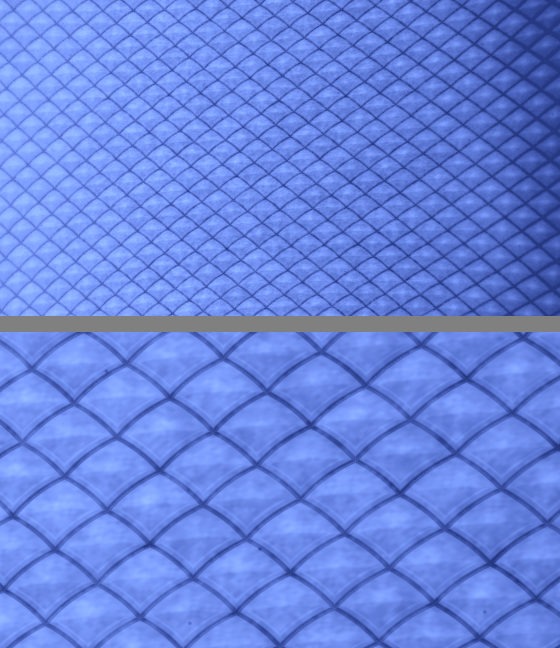
Top: the whole. Bottom: its middle third, enlarged.
Give the GLSL for this texture, as a WebGL 2 fragment shader.

```glsl
#version 300 es
precision highp float;
// A quilted blue sheet: a slightly curved diagonal lattice of pillow-like cells.
// A smooth warp bends the lattice; seams, facets and smudges shade each cell,
// and light falls off from left to right while focus softens toward both sides.

uniform vec2 u_resolution;
out vec4 outColor;

const vec3 SHADE_BLUE = vec3(0.19, 0.27, 0.58);
const vec3 LIGHT_SPAN = vec3(0.37, 0.43, 0.50);
const vec2 CELL_SPACING = vec2(0.070, 0.058); // distance between parallel seams

float hash(vec2 p) {
    vec3 q = fract(vec3(p.xyx) * 0.1031);
    q += dot(q, q.yzx + 33.33);
    return fract((q.x + q.y) * q.z);
}

float valueNoise(vec2 p) {
    vec2 cell = floor(p);
    vec2 f = fract(p);
    f = f * f * (3.0 - 2.0 * f);
    float low = mix(hash(cell), hash(cell + vec2(1, 0)), f.x);
    float high = mix(hash(cell + vec2(0, 1)), hash(cell + vec2(1, 1)), f.x);
    return mix(low, high, f.y);
}

// Canvas position to lattice: first axis runs up-right, second runs down-right.
vec2 curvedLattice(vec2 p) {
    vec2 slopeX = vec2(9.01, 10.47) - vec2(0.75, 0.95) * p.x;
    vec2 slopeY = vec2(11.63, -14.36) + vec2(-0.72, 0.58) * p.x
                + vec2(-1.5, 2.4) * p.x * p.x;
    return slopeX * p.x + slopeY * p.y + vec2(-0.075, 0.62);
}

// Bow every seam upward between its two crossings.
vec2 bowSeams(vec2 lattice, float amount) {
    vec2 f = fract(lattice);
    vec2 arc = 4.0 * f * (1.0 - f);
    return lattice + amount * vec2(-0.6 * arc.y, arc.x);
}

float stroke(float dist, float halfWidth, float softness) {
    return 1.0 - smoothstep(halfWidth - softness, halfWidth + softness, dist);
}

// Four sloping faces meeting at the cell centre, lit from the upper left.
float facetLight(vec2 q, float softness) {
    float side = smoothstep(-softness, softness, abs(q.x) - abs(q.y));
    float faceI = 0.07 * smoothstep(-softness, softness, q.x) - 0.05;
    float faceJ = 0.07 - 0.13 * smoothstep(-softness, softness, q.y);
    return mix(faceJ, faceI, side);
}

// Broad illumination with a darker right edge and softer corners.
float ambientLight(vec2 p) {
    float light = 0.70 - 0.33 * p.x;
    light -= 0.14 * smoothstep(0.55, 0.95, p.x + 0.25 * p.y);
    light -= 0.18 * smoothstep(0.72, 1.1, length(p - vec2(-0.1, -0.06)));
    return light;
}

void main() {
    vec2 p = (gl_FragCoord.xy - 0.5 * u_resolution) / u_resolution.y;
    float pixel = 1.0 / u_resolution.y;
    float defocus = smoothstep(0.25, 0.95, abs(p.x + 0.04));
    float rightward = smoothstep(0.0, 0.8, p.x);

    vec2 lattice = bowSeams(curvedLattice(p), mix(0.07, 0.03, rightward));
    vec2 cell = floor(lattice);
    vec2 q = fract(lattice) - 0.5;
    vec2 edge = (0.5 - abs(q)) * CELL_SPACING;
    float seamDist = min(edge.x, edge.y);
    float softness = 0.8 * pixel + 0.0035 * defocus;

    // Cell body: facets, smudges and a small gleam
    float tone = ambientLight(p);
    tone += facetLight(q, 0.05 + 0.10 * defocus) * 1.2;
    tone += 0.08 * (hash(cell) - 0.5);
    float smudge = valueNoise(lattice * 5.0 + 40.0) - 0.5;
    float grain = valueNoise(lattice * 13.0 + 90.0) - 0.5;
    tone += (0.20 * smudge + 0.16 * grain) * (1.0 - 0.6 * defocus);
    vec2 gleamPos = q - vec2(0.05, -0.06) - 0.08 * (hash(cell + 17.0) - 0.5);
    tone += mix(0.12, 0.20, rightward) * exp(-dot(gleamPos, gleamPos) * 38.0);

    // Valleys, seams, crossings and a pale lip beside each seam
    tone -= mix(0.17, 0.23, rightward) * exp(-seamDist * 120.0);
    float wear = 0.8 + 0.4 * valueNoise(lattice * 3.0 + 7.0);
    float seam = stroke(seamDist, 0.0026, softness);
    tone -= mix(0.33, 0.25, defocus) * seam * wear;
    tone -= 0.14 * stroke(length(edge), 0.006, softness + 0.003);
    float lip = stroke(abs(seamDist - 0.0085), 0.0013, softness);
    tone += 0.10 * lip * step(q.x, q.y) * wear * (1.0 - defocus);

    // Sparse dark specks
    vec2 speckGrid = p * 26.0 + 60.0;
    vec2 speckCell = floor(speckGrid);
    vec2 speckPos = vec2(hash(speckCell + 3.0), hash(speckCell + 8.0)) * 0.6 + 0.2;
    float speckDist = length(fract(speckGrid) - speckPos) / 26.0;
    tone -= 0.3 * step(0.965, hash(speckCell)) * stroke(speckDist, 0.0018, softness);

    // Tone to colour, with slightly richer blue in the middle tones
    tone = clamp(tone, -0.12, 1.08);
    vec3 color = SHADE_BLUE + LIGHT_SPAN * tone;
    color.b += 0.1 * tone * (1.0 - tone);
    outColor = vec4(min(color, 1.0), 1.0);
}
```
